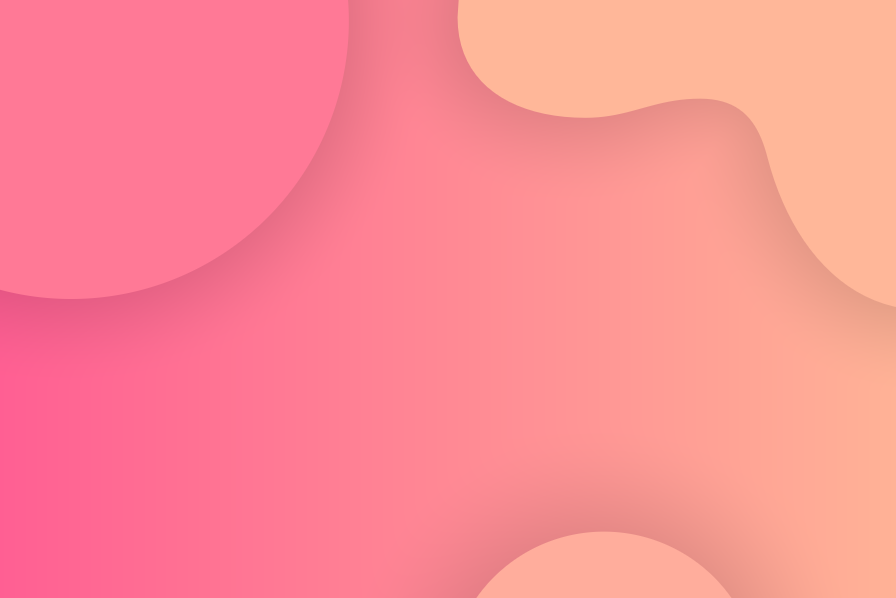
Write a WebGL 1 fragment shader that draws this background.

```glsl
precision highp float;
uniform vec2 u_resolution;

#define ASPECT 1.5
#define CURVE_STEPS 20
#define SHADOW_STRENGTH 0.19
#define SHADOW_REACH 0.15
#define GRADIENT_LEFT vec3(1.0, 0.373, 0.575)
#define GRADIENT_RIGHT vec3(1.0, 0.698, 0.588)
#define ROSE vec3(1.0, 0.475, 0.588)
#define APRICOT vec3(1.0, 0.718, 0.6)
#define PEACH vec3(1.0, 0.678, 0.61)

float circleDistance(vec2 p, vec2 center, float radius) {
  return length(p - center) - radius;
}

// Adds one polygon edge: x holds squared distance, y the inside sign
void addEdge(vec2 p, vec2 a, vec2 b, inout vec2 field) {
  vec2 ab = b - a;
  vec2 ap = p - a;
  vec2 nearest = ap - ab * clamp(dot(ap, ab) / dot(ab, ab), 0.0, 1.0);
  field.x = min(field.x, dot(nearest, nearest));
  bool crosses = (a.y > p.y) != (b.y > p.y);
  if (crosses && ap.x < ab.x * ap.y / ab.y) field.y = -field.y;
}

// Adds a cubic Bezier curve as a chain of short edges
void addCurve(vec2 p, vec2 a, vec2 b, vec2 c, vec2 d, inout vec2 field) {
  vec2 previous = a;
  for (int i = 1; i <= CURVE_STEPS; i++) {
    float t = float(i) / float(CURVE_STEPS);
    float s = 1.0 - t;
    vec2 next = s * s * s * a + 3.0 * s * s * t * b
              + 3.0 * s * t * t * c + t * t * t * d;
    addEdge(p, previous, next, field);
    previous = next;
  }
}

float blobDistance(vec2 p) {
  vec2 start = vec2(0.766, 0.971);
  vec2 lobe = vec2(0.98, 0.803);
  vec2 crest = vec2(1.172, 0.835);
  vec2 shoulder = vec2(1.285, 0.736);
  vec2 end = vec2(1.514, 0.484);
  vec2 field = vec2(100.0, 1.0);

  // Visible wavy outline
  addCurve(p, start, vec2(0.766, 0.859), vec2(0.859, 0.803), lobe, field);
  addCurve(p, lobe, vec2(1.055, 0.803), vec2(1.094, 0.835), crest, field);
  addCurve(p, crest, vec2(1.242, 0.835), vec2(1.27, 0.795), shoulder, field);
  addCurve(p, shoulder, vec2(1.318, 0.609), vec2(1.396, 0.502), end, field);

  // Closing edges beyond the canvas
  vec2 farLow = vec2(1.9, 0.45);
  vec2 farHigh = vec2(1.9, 1.5);
  vec2 nearHigh = vec2(0.8, 1.5);
  addEdge(p, end, farLow, field);
  addEdge(p, farLow, farHigh, field);
  addEdge(p, farHigh, nearHigh, field);
  addEdge(p, nearHigh, start, field);
  return field.y * sqrt(field.x);
}

// Multiplier for a soft shadow around a shape
float shade(float distance, float reach) {
  return 1.0 - SHADOW_STRENGTH * (1.0 - smoothstep(-reach, reach, distance));
}

vec3 paint(vec3 base, vec3 fill, float distance) {
  float pixel = 1.0 / u_resolution.y;
  return mix(base, fill, clamp(0.5 - distance / pixel, 0.0, 1.0));
}

void main() {
  vec2 uv = gl_FragCoord.xy / u_resolution;
  vec2 p = uv * vec2(ASPECT, 1.0);

  float rose = circleDistance(p, vec2(0.119, 0.965), 0.465);
  float peach = circleDistance(p, vec2(1.011, -0.15), 0.261);
  float blob = blobDistance(p);

  // Horizontal gradient under the shadows
  vec3 color = mix(GRADIENT_LEFT, GRADIENT_RIGHT, uv.x);
  color *= shade(rose, SHADOW_REACH);
  color *= shade(blob, SHADOW_REACH);
  color *= shade(peach, SHADOW_REACH * 1.25);

  // Flat shapes
  color = paint(color, ROSE, rose);
  color = paint(color, APRICOT, blob);
  color = paint(color, PEACH, peach);
  gl_FragColor = vec4(color, 1.0);
}
```
